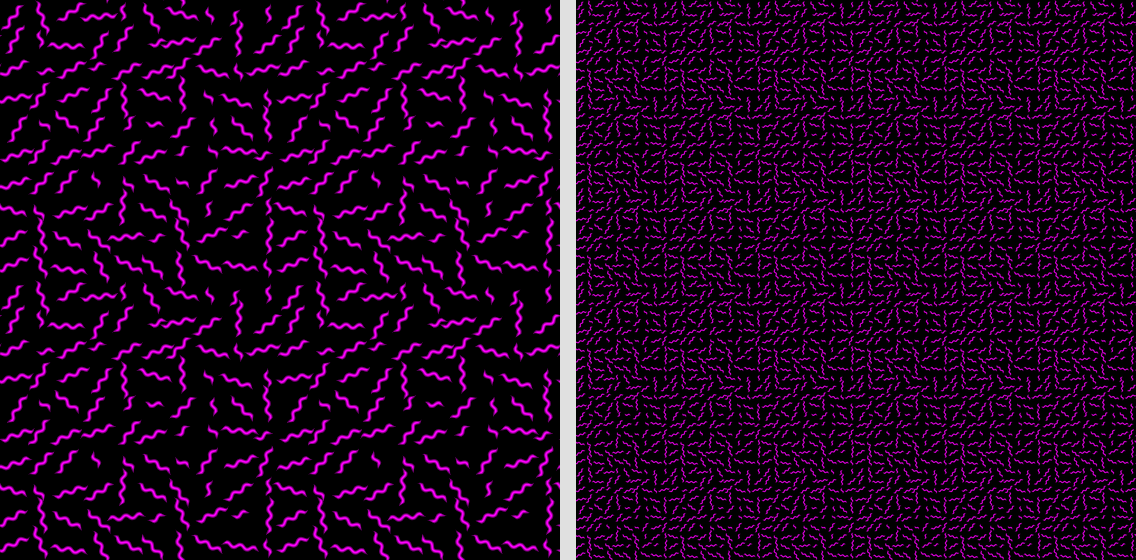
Left, the tile; right, the same tile 3 across and 3 down.
Give the GLSL for this pattern, as a Shadertoy shader.

```glsl
const vec3  INK        = vec3(1.0, 0.0, 1.0);
const int   PERIOD     = 10;      // cells per repeat, even
const float CELLS      = 20.0;    // cells across the canvas: two repeats
const float JITTER     = 0.3;     // wander of a stroke, in cells
const float LONG_HALF  = 0.0365;  // half lengths of the strokes
const float SHORT_HALF = 0.0195;
const float SHORT_RATE = 0.16;    // share of strokes that start out short
const float DIAGONAL_TRIM = 0.12; // diagonal strokes are a little shorter
const float MIN_GAP    = 0.013;   // wanted room between strokes
const int   TRIES      = 6;
const float WAVELENGTH = 0.0243;
const float AMPLITUDE  = 0.0031;
const float RADIUS     = 0.0045;  // outer edge of the soft line
const float SOFTNESS   = 0.0039;
const float TAPER      = 0.010;   // length of the pointed ends
const float PI         = 3.14159;

// Three random values per cell, wrapping with the period
vec3 hash3(ivec2 cell) {
    uvec3 v = uvec3(ivec3((cell + 4 * PERIOD) % PERIOD, 7));
    v = v * 1664525u + 1013904223u;
    v.x += v.y * v.z; v.y += v.z * v.x; v.z += v.x * v.y;
    v ^= v >> 16u;
    v.x += v.y * v.z; v.y += v.z * v.x; v.z += v.x * v.y;
    return vec3(v >> 8u) * exp2(-24.0);
}

float cross2(vec2 a, vec2 b) { return a.x * b.y - a.y * b.x; }

vec2 centreOf(ivec2 cell, vec3 random) {
    return (vec2(cell) + 0.5 + JITTER * (random.yz - 0.5)) / CELLS;
}

float halfLengthOf(vec3 random) {
    return fract(random.y * 64.0) < SHORT_RATE ? SHORT_HALF : LONG_HALF;
}

vec2 halfAxis(float angle, float halfLength) {
    float diagonal = sin(2.0 * angle);
    return halfLength * (1.0 - DIAGONAL_TRIM * diagonal * diagonal) * vec2(cos(angle), sin(angle));
}

// A stroke is stored as (centre, half axis)
float segmentDistance(vec2 p, vec4 stroke) {
    vec2 q = p - stroke.xy;
    float t = clamp(dot(q, stroke.zw) / dot(stroke.zw, stroke.zw), -1.0, 1.0);
    return length(q - t * stroke.zw);
}

// Distance between two strokes, zero where they cross
float clearance(vec4 a, vec4 b) {
    vec2 offset = b.xy - a.xy;
    float area = abs(cross2(a.zw, b.zw));
    if (max(abs(cross2(offset, a.zw)), abs(cross2(offset, b.zw))) < area) return 0.0;
    float fromA = min(segmentDistance(a.xy + a.zw, b), segmentDistance(a.xy - a.zw, b));
    float fromB = min(segmentDistance(b.xy + b.zw, a), segmentDistance(b.xy - b.zw, a));
    return min(fromA, fromB);
}

// Even cells of the checkerboard turn freely
vec4 freeStroke(ivec2 cell, vec3 random) {
    return vec4(centreOf(cell, random), halfAxis(PI * random.x, halfLengthOf(random)));
}

// Odd cells turn until clear of their four neighbours, else shrink
vec4 fittedStroke(ivec2 cell, vec3 random) {
    vec4 others[4];
    for (int i = 0; i < 4; i++) {
        int side = (i & 2) - 1;
        ivec2 neighbour = cell + ((i & 1) == 0 ? ivec2(side, 0) : ivec2(0, side));
        others[i] = freeStroke(neighbour, hash3(neighbour));
    }
    vec2 centre = centreOf(cell, random);
    float halfLength = halfLengthOf(random), bestGap = -1.0;
    vec4 best = vec4(centre, halfLength, 0.0);
    for (int k = 0; k < TRIES; k++) {
        float angle = PI * (random.x + float(k) / float(TRIES));
        vec4 stroke = vec4(centre, halfAxis(angle, halfLength));
        float gap = 1.0;
        for (int i = 0; i < 4; i++) gap = min(gap, clearance(stroke, others[i]));
        if (gap > bestGap) { bestGap = gap; best = stroke; }
        if (bestGap > MIN_GAP) break;
    }
    if (bestGap < 0.7 * MIN_GAP) best.zw = SHORT_HALF * normalize(best.zw);
    return best;
}

// Soft wavy line with pointed ends
float squiggle(vec2 p, vec4 stroke, float softness) {
    float halfLength = length(stroke.zw);
    vec2 axis = stroke.zw / halfLength, q = p - stroke.xy;
    float along = dot(q, axis), across = cross2(axis, q);
    float k = 2.0 * PI / WAVELENGTH, phase = k * (along + halfLength);
    float slope = AMPLITUDE * k * sin(phase);
    float d = abs(across - AMPLITUDE * cos(phase)) / sqrt(1.0 + slope * slope);
    float width = RADIUS * clamp((halfLength - abs(along)) / TAPER, 0.0, 1.0);
    return clamp((width - d) / softness, 0.0, 1.0);
}

void mainImage(out vec4 fragColor, in vec2 fragCoord) {
    vec2 p = fragCoord / iResolution.xy;
    ivec2 home = ivec2(floor(p * CELLS));
    float softness = max(SOFTNESS, 1.0 / iResolution.y);
    float ink = 0.0;
    for (int i = 0; i < 9; i++) {
        ivec2 cell = home + ivec2(i % 3, i / 3) - 1;
        vec3 random = hash3(cell);
        if (distance(p, centreOf(cell, random)) > LONG_HALF + AMPLITUDE) continue;
        bool even = ((cell.x + cell.y) & 1) == 0;
        vec4 stroke = even ? freeStroke(cell, random) : fittedStroke(cell, random);
        ink = max(ink, squiggle(p, stroke, softness));
    }
    fragColor = vec4(INK * ink, 1.0);
}
```
